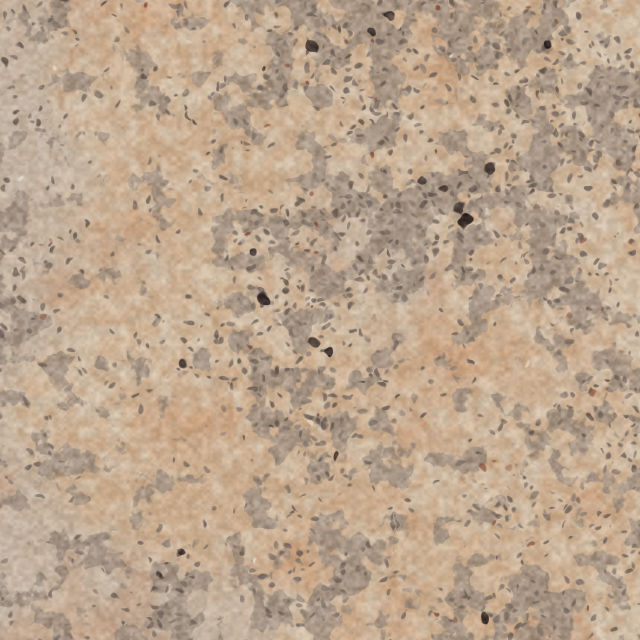
Give the GLSL for this texture, as a WebGL 1 fragment shader.

```glsl
precision highp float;
// Polished beige granite: a warm and pale mottled ground with fine grain,
// soft grey blotches, clustered dark flecks, and rare black, rust and white
// crystals. Grains are jittered, randomly turned ellipses on hashed grids.

uniform vec2 u_resolution;

const vec3 WARM  = vec3(0.79, 0.67, 0.55);
const vec3 PALE  = vec3(0.82, 0.75, 0.665);
const vec3 CLOUD = vec3(0.75, 0.69, 0.63);
const vec3 GREY  = vec3(0.60, 0.54, 0.49);
const vec3 FLECK = vec3(0.43, 0.375, 0.345);
const vec3 BLACK = vec3(0.17, 0.13, 0.13);
const vec3 RUST  = vec3(0.50, 0.27, 0.19);
const vec3 WHITE = vec3(0.93, 0.90, 0.86);

const float EDGE = 0.0014;          // softness of grain borders
const float WARP = 0.007;           // raggedness of grain borders
const float GRAIN_CONTRAST = 0.15;
const float FLECK_CELLS = 70.0;     // grid cells across the canvas
const float BLACK_CELLS = 24.0;
const float RUST_CELLS  = 42.0;
const float WHITE_CELLS = 26.0;

float hash(vec2 p) {
  return fract(sin(dot(p, vec2(127.1, 311.7))) * 43758.5453);
}

float noise(vec2 p) {
  vec2 i = floor(p);
  vec2 f = fract(p);
  f = f * f * (3.0 - 2.0 * f);
  return mix(mix(hash(i), hash(i + vec2(1.0, 0.0)), f.x),
             mix(hash(i + vec2(0.0, 1.0)), hash(i + 1.0), f.x), f.y);
}

float fbm(vec2 p) {
  float sum = 0.0;
  float weight = 0.533;
  for (int i = 0; i < 4; i++) {
    sum += weight * noise(p);
    p = mat2(1.6, 1.2, -1.2, 1.6) * p + 17.3;
    weight *= 0.5;
  }
  return sum;
}

// Coverage (x) and random tone (y) of ellipses; share is the filled fraction
// of cells, radius is in cells, stretch is the length over the width.
vec2 grains(vec2 p, float cells, float share, float radius, float stretch, float seed) {
  vec2 g = p * cells;
  vec2 home = floor(g);
  float edge = max(EDGE, 0.75 / min(u_resolution.x, u_resolution.y)) * cells;
  vec2 best = vec2(0.0);
  for (int y = -1; y <= 1; y++) {
    for (int x = -1; x <= 1; x++) {
      vec2 cell = home + vec2(float(x), float(y));
      vec2 id = cell + seed;
      float rank = hash(id);
      float presence = smoothstep(rank, rank + 0.06, share);
      vec2 centre = cell + 0.1 + 0.8 * vec2(hash(id + 31.7), hash(id + 57.3));
      float angle = 6.2832 * hash(id + 83.1);
      float c = cos(angle);
      float s = sin(angle);
      vec2 d = mat2(c, s, -s, c) * (g - centre);
      d.x /= stretch;
      float size = radius * presence * mix(0.6, 1.2, hash(id + 11.9));
      float cover = presence * (1.0 - smoothstep(-edge, edge, length(d) - size));
      if (cover > best.x) best = vec2(cover, hash(id + 71.5));
    }
  }
  return best;
}

void main() {
  vec2 p = gl_FragCoord.xy / min(u_resolution.x, u_resolution.y);
  vec2 ragged = p + WARP * (vec2(noise(p * 95.0), noise(p * 95.0 + 40.0)) - 0.5);

  // Where dark minerals gather
  float cluster = smoothstep(0.39, 0.63,
      0.45 * fbm(p * 4.0 + 3.1) + 0.55 * fbm(p * 13.0 + 9.4));

  // Mottled ground with cool clouds and fine crystal grain
  float mottle = 0.5 * fbm(p * 5.0 + 21.0) + 0.5 * noise(p * 62.0 + 5.0);
  vec3 color = mix(WARM, PALE, smoothstep(0.25, 0.75, mottle));
  color = mix(color, CLOUD, 0.75 * smoothstep(0.50, 0.72, fbm(p * 3.2 + 47.0)));
  float grain = 0.6 * noise(p * 125.0) + 0.4 * noise(p * 215.0 + 8.0) - 0.5;
  color += GRAIN_CONTRAST * grain * vec3(1.0, 1.05, 1.1);
  float blush = smoothstep(0.56, 0.74, fbm(p * 9.0 + 71.0));
  color = mix(color, color * vec3(0.98, 0.89, 0.83), 0.6 * blush);

  // Soft grey blotches
  float blotch = smoothstep(0.51, 0.59, fbm(ragged * 32.0 + 13.0) + 0.16 * (cluster - 0.6));
  color = mix(color, GREY + 0.25 * grain, 0.72 * blotch);

  // Clustered flecks
  vec2 fleck = grains(ragged, FLECK_CELLS, 0.10 + 0.46 * cluster, 0.24, 1.7, 3.0);
  vec3 fleckColor = mix(FLECK, GREY, 0.85 * fleck.y) + 0.2 * grain;
  color = mix(color, fleckColor, 0.9 * fleck.x);

  // Rare crystals
  vec2 rust = grains(ragged, RUST_CELLS, 0.035 + 0.06 * cluster, 0.14, 1.4, 211.0);
  color = mix(color, RUST, rust.x * mix(0.35, 0.85, rust.y));
  vec2 white = grains(ragged, WHITE_CELLS, 0.045, 0.11, 1.5, 317.0);
  color = mix(color, WHITE, 0.75 * white.x);
  vec2 black = grains(ragged, BLACK_CELLS, 0.025 + 0.13 * cluster * cluster, 0.18, 1.3, 131.0);
  color = mix(color, mix(BLACK, FLECK, 0.5 * black.y) + 0.25 * grain, 0.92 * black.x);

  gl_FragColor = vec4(clamp(color, 0.0, 1.0), 1.0);
}
```
